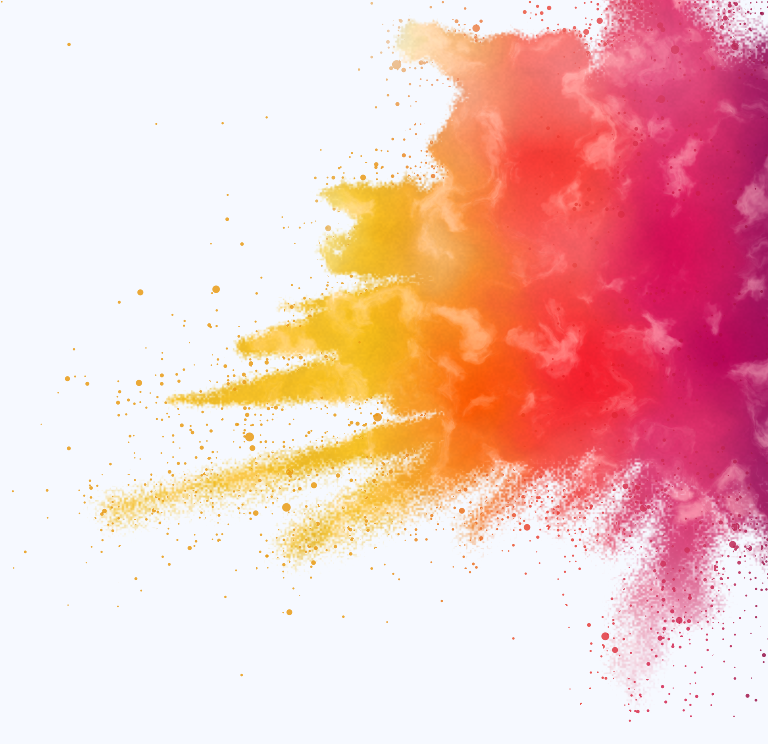
This background is drawn by a WebGL 2 fragment shader. Its source:

```glsl
#version 300 es
precision highp float;
// A burst of coloured powder flying left from the right edge of a pale ground.
// Tapered capsules form the cloud, noise frays its edge, soft glows tint it,
// and jittered grids scatter grains. Space is 7.68 x 7.46 units, y downward.
uniform vec2 u_resolution;
out vec4 fragColor;

float hash(vec2 p) {
  vec3 q = fract(p.xyx * vec3(0.1031, 0.1030, 0.0973));
  q += dot(q, q.yzx + 33.33);
  return fract((q.x + q.y) * q.z);
}

float noise(vec2 p) {
  vec2 i = floor(p), f = fract(p);
  f = f * f * (3.0 - 2.0 * f);
  return mix(mix(hash(i), hash(i + vec2(1, 0)), f.x),
             mix(hash(i + vec2(0, 1)), hash(i + vec2(1, 1)), f.x), f.y);
}

float fbm(vec2 p) {
  float sum = 0.0, amp = 0.5;
  for (int i = 0; i < 5; i++) {
    sum += amp * noise(p);
    p = mat2(1.6, 1.2, -1.2, 1.6) * p + 7.3;
    amp *= 0.5;
  }
  return sum;
}

// Capsule from a to b whose radius runs from r.x to r.y
float taper(vec2 p, vec2 a, vec2 b, vec2 r) {
  vec2 ab = b - a;
  float h = clamp(dot(p - a, ab) / dot(ab, ab), 0.0, 1.0);
  return length(p - a - ab * h) - mix(r.x, r.y, h);
}

float smoothUnion(float a, float b) {
  float h = max(0.22 - abs(a - b), 0.0) / 0.22;
  return min(a, b) - h * h * 0.055;
}

float cloudBody(vec2 p) {
  float d = length(p - vec2(6.75, 2.65)) - 1.9;
  d = smoothUnion(d, taper(p, vec2(5.2, 0.95), vec2(5.4, 3.5), vec2(0.55, 1.25)));
  d = smoothUnion(d, taper(p, vec2(4.2, 0.4), vec2(5.5, 0.85), vec2(0.2, 0.45)));
  d = smoothUnion(d, length(p - vec2(4.85, 1.55)) - 0.55);
  d = smoothUnion(d, taper(p, vec2(3.85, 2.35), vec2(4.7, 2.35), vec2(0.43, 0.48)));
  d = min(d, taper(p, vec2(3.35, 2.05), vec2(3.7, 2.1), vec2(0.16, 0.2)));
  d = min(d, taper(p, vec2(3.25, 2.57), vec2(3.7, 2.5), vec2(0.1, 0.2)));
  d = smoothUnion(d, taper(p, vec2(3.7, 3.4), vec2(5.1, 3.6), vec2(0.5, 0.95)));
  d = smoothUnion(d, taper(p, vec2(6.75, 1.1), vec2(6.65, 0.15), vec2(0.8, 0.45)));
  d = smoothUnion(d, length(p - vec2(7.75, 1.2)) - 0.8);
  d = smoothUnion(d, taper(p, vec2(6.6, 4.1), vec2(7.35, 4.55), vec2(0.6, 0.65)));
  d = min(d, taper(p, vec2(6.9, 5.1), vec2(6.75, 5.95), vec2(0.36, 0.22)));
  d = min(d, taper(p, vec2(6.55, 5.9), vec2(6.35, 6.9), vec2(0.16, 0.03)));
  return min(d, taper(p, vec2(7.7, 4.9), vec2(7.7, 5.5), vec2(0.3, 0.08)));
}

float jets(vec2 p) {
  float d = taper(p, vec2(2.45, 3.47), vec2(4.0, 3.2), vec2(0.06, 0.34));
  d = min(d, taper(p, vec2(2.8, 3.1), vec2(3.8, 3.0), vec2(0.02, 0.12)));
  d = min(d, taper(p, vec2(1.72, 4.05), vec2(4.2, 3.65), vec2(0.02, 0.35)));
  d = min(d, taper(p, vec2(1.13, 5.09), vec2(4.6, 4.25), vec2(0.015, 0.19)));
  d = min(d, taper(p, vec2(2.95, 5.47), vec2(4.75, 4.5), vec2(0.05, 0.3)));
  d = min(d, taper(p, vec2(4.75, 5.3), vec2(5.5, 4.5), vec2(0.02, 0.17)));
  d = min(d, taper(p, vec2(5.6, 5.15), vec2(6.3, 4.4), vec2(0.03, 0.3)));
  return min(d, taper(p, vec2(6.1, 5.4), vec2(6.9, 4.4), vec2(0.03, 0.35)));
}

float spot(vec2 p, vec2 centre, vec2 size) {
  vec2 q = (p - centre) / size;
  return exp(-dot(q, q));
}

// Hue bands from yellow to plum, overlaid with local glows
vec3 powder(vec2 p) {
  vec3 c = mix(vec3(0.96, 0.74, 0.10), vec3(0.97, 0.55, 0.16), smoothstep(3.5, 4.8, p.x));
  c = mix(c, vec3(0.97, 0.31, 0.27), smoothstep(4.6, 5.5, p.x));
  c = mix(c, vec3(0.87, 0.17, 0.40), smoothstep(5.7, 6.7, p.x));
  c = mix(c, vec3(0.60, 0.08, 0.37), smoothstep(6.9, 7.75, p.x));
  c = mix(c, vec3(0.97, 0.60, 0.47), 0.9 * spot(p, vec2(4.8, 1.0), vec2(0.7, 0.75)));
  c = mix(c, vec3(0.97, 0.93, 0.78), spot(p, vec2(3.9, 0.35), vec2(0.65, 0.6)));
  c = mix(c, vec3(0.98, 0.53, 0.52), 0.8 * spot(p, vec2(5.65, 0.75), vec2(0.45, 0.5)));
  c = mix(c, vec3(0.97, 0.22, 0.20), 0.9 * spot(p, vec2(5.5, 1.6), vec2(0.55, 0.45)));
  c = mix(c, vec3(0.96, 0.73, 0.45), 0.8 * spot(p, vec2(4.4, 2.45), vec2(0.3, 0.4)));
  c = mix(c, vec3(0.96, 0.90, 0.58), 0.8 * spot(p, vec2(3.25, 2.3), vec2(0.25, 0.5)));
  c = mix(c, vec3(0.97, 0.40, 0.42), 0.8 * spot(p, vec2(5.75, 2.45), vec2(0.6, 0.35)));
  c = mix(c, vec3(0.98, 0.35, 0.00), 0.95 * spot(p, vec2(4.8, 4.0), vec2(0.55, 0.65)));
  c = mix(c, vec3(0.96, 0.10, 0.17), 0.9 * spot(p, vec2(5.85, 3.75), vec2(0.65, 0.65)));
  c = mix(c, vec3(0.83, 0.02, 0.32), 0.8 * spot(p, vec2(6.75, 2.5), vec2(0.55, 0.6)));
  c = mix(c, vec3(0.72, 0.00, 0.34), 0.8 * spot(p, vec2(7.2, 3.5), vec2(0.5, 0.5)));
  c = mix(c, vec3(0.88, 0.36, 0.54), 0.7 * spot(p, vec2(6.65, 0.6), vec2(0.7, 0.7)));
  return mix(c, vec3(0.84, 0.26, 0.48), 0.75 * spot(p, vec2(6.8, 5.3), vec2(0.8, 0.9)));
}

void main() {
  vec2 p = vec2(0, 7.46) + vec2(7.68, -7.46) * gl_FragCoord.xy / u_resolution;
  float pixel = 7.68 / u_resolution.x;

  // Billowing outline, with rays fraying outward from the core
  vec2 swirl = vec2(fbm(p * 2.3), fbm(p * 2.3 + 41.0)) - 0.48;
  vec2 ray = p - vec2(5.7, 3.5);
  float fray = fbm(vec2(atan(ray.y, -ray.x) * 16.0, length(ray) * 2.5)) - 0.48;
  float grain = noise(p * 48.0) - 0.5;
  float body = cloudBody(p + swirl * 0.5);
  float jet = jets(p + swirl * 0.13) + fray * 0.16;
  float d = min(body, jet);
  float loose = smoothstep(5.6, 6.6, p.x) * (1.0 - smoothstep(0.3, 1.3, p.y))
              + smoothstep(4.3, 5.1, p.y);
  float soft = 0.06 + 0.16 * clamp(loose, 0.0, 1.0);
  float cover = 1.0 - smoothstep(-soft, soft, d + grain * (0.08 + 0.2 * loose));
  cover *= 1.0 - 0.75 * smoothstep(5.2, 6.8, p.y) * smoothstep(5.8, 6.3, p.x);

  // Powder tint with pale wisps and darker folds
  vec3 ground = vec3(0.965, 0.978, 1.0);
  vec3 tint = powder(p + swirl * 0.35);
  float wisp = fbm(p * 3.2 + swirl * 2.5);
  vec3 shade = mix(tint, vec3(1.0, 0.86, 0.82), 0.45 * smoothstep(0.48, 0.8, wisp));
  shade *= 1.0 + 0.14 * (wisp - 0.48) + 0.04 * grain;
  vec3 color = mix(ground, shade, cover * (0.93 + 0.07 * smoothstep(0.0, -0.4, d)));

  // Flying grains: dense beside the cloud, sparse further out
  float spray = 0.5 * exp(-5.0 * max(d, 0.0)) * smoothstep(0.25, 0.65, noise(p * 3.0));
  spray += 0.45 * spot(p, vec2(5.75, 5.1), vec2(0.65, 0.35));
  spray += 0.22 * spot(p, vec2(7.0, 6.1), vec2(0.65, 0.7));
  spray += 0.4 * spot(p, vec2(7.0, 0.1), vec2(1.1, 0.35));
  spray += 0.07 * spot(p, vec2(2.3, 4.3), vec2(1.2, 1.2));
  spray *= mix(1.0, 0.3 * smoothstep(4.9, 6.2, p.x), cover);
  vec3 grit = powder(p) * vec3(0.95, 0.82, 0.78);
  for (int i = 0; i < 4; i++) {
    float size = 0.055 * pow(1.5, float(i));
    vec2 cell = floor(p / size) + 57.0 * float(i);
    vec2 jitter = 0.3 + 0.4 * vec2(hash(cell + 3.1), hash(cell + 8.7));
    float radius = size * mix(0.1, 0.25, hash(cell + 15.3));
    float dist = length(fract(p / size) - jitter) * size;
    float dot1 = 1.0 - smoothstep(radius - 0.5 * pixel, radius + 0.5 * pixel, dist);
    float chance = spray / (1.0 + 0.9 * float(i));
    color = mix(color, grit, 0.85 * dot1 * step(hash(cell), chance));
  }
  fragColor = vec4(color, 1.0);
}
```
